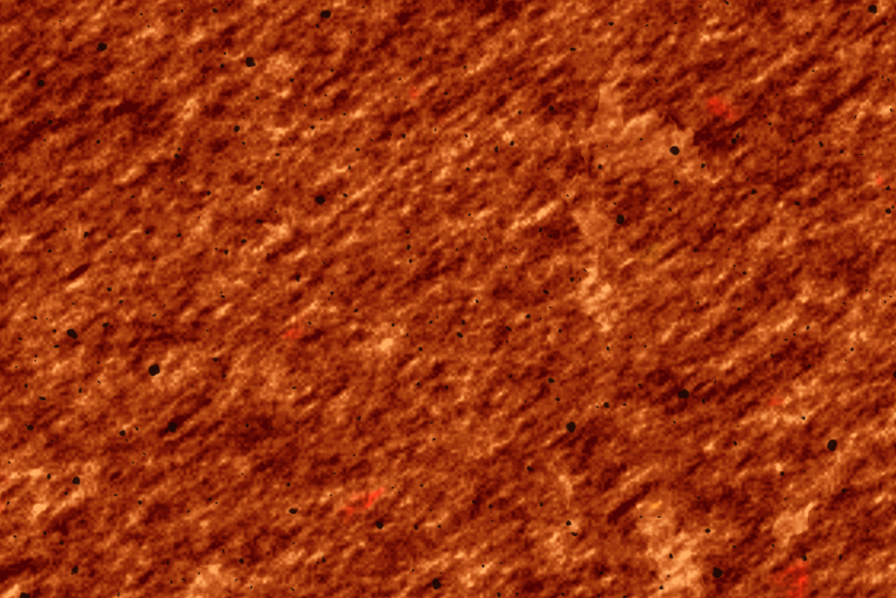
This texture is drawn by a WebGL 2 fragment shader. Its source:

```glsl
#version 300 es
precision highp float;

uniform vec2 u_resolution;
out vec4 fragColor;

#define STREAK_ANGLE 0.62
#define STREAK_STRETCH 1.9
#define RELIEF_STEP 0.008
#define RELIEF_GAIN 1.9
#define GRAIN_FREQ 125.0
#define TONE_MEAN 2.13
#define TONE_SPREAD 1.2
#define PATCH_FREQ 9.0
#define PATCH_LEVEL 0.47
#define PATCH_TONE 4.2
#define SPECK_COLOR vec3(0.11, 0.025, 0.015)

// Rust tones from darkest to palest
const vec3 RUST[6] = vec3[6](
    vec3(0.37, 0.03, 0.01), vec3(0.50, 0.09, 0.02), vec3(0.60, 0.18, 0.04),
    vec3(0.69, 0.27, 0.07), vec3(0.82, 0.39, 0.15), vec3(0.95, 0.58, 0.30));

// Integer hash of a lattice cell, three values in 0..1
vec3 hash3(vec2 cell, uint seed) {
    uvec3 v = uvec3(uvec2(ivec2(cell)), seed) * 1664525u + 1013904223u;
    v.x += v.y * v.z; v.y += v.z * v.x; v.z += v.x * v.y;
    v ^= v >> 16u;
    v.x += v.y * v.z; v.y += v.z * v.x; v.z += v.x * v.y;
    return vec3(v >> 8u) / 16777216.0;
}

// Smooth value noise in -1..1
float noise(vec2 p, uint seed) {
    vec2 cell = floor(p), f = p - cell;
    f = f * f * (3.0 - 2.0 * f);
    float low = mix(hash3(cell, seed).x, hash3(cell + vec2(1, 0), seed).x, f.x);
    float high = mix(hash3(cell + vec2(0, 1), seed).x, hash3(cell + vec2(1, 1), seed).x, f.x);
    return 2.0 * mix(low, high, f.y) - 1.0;
}

float fbm(vec2 p, int octaves, float gain, uint seed) {
    float sum = 0.0, amp = 1.0;
    for (int i = 0; i < octaves; i++) {
        sum += amp * noise(p, seed + uint(i));
        p = p * 2.07 + 7.3;
        amp *= gain;
    }
    return sum;
}

// Coordinates along and across the streaks
vec2 streakSpace(vec2 p) {
    float c = cos(STREAK_ANGLE), s = sin(STREAK_ANGLE);
    return vec2((c * p.x + s * p.y) / STREAK_STRETCH, c * p.y - s * p.x);
}

float height(vec2 q) {
    return fbm(q * 17.0, 3, 0.72, 11u);
}

// Scattered round spots with radii between the two values of size
float spots(vec2 p, float freq, float chance, vec2 size, float blur, uint seed) {
    vec2 home = floor(p * freq);
    float cover = 0.0;
    for (int y = -1; y <= 1; y++)
    for (int x = -1; x <= 1; x++) {
        vec2 cell = home + vec2(x, y);
        vec3 place = hash3(cell, seed);
        vec3 kind = hash3(cell, seed + 50u);
        float radius = mix(size.x, size.y, kind.y * kind.y);
        float d = length(p - (cell + place.xy) / freq) - radius;
        cover = max(cover, step(kind.x, chance) * smoothstep(blur, -blur, d));
    }
    return cover;
}

vec3 rust(float tone) {
    tone = clamp(tone, -0.4, 5.5);
    int i = int(clamp(floor(tone), 0.0, 4.0));
    return max(mix(RUST[i], RUST[i + 1], tone - float(i)), 0.0);
}

void main() {
    float pixel = 1.0 / u_resolution.y;
    vec2 p = gl_FragCoord.xy * pixel;
    vec2 q = streakSpace(p);

    // Rough surface lit from the upper left
    float relief = height(q) - height(q + vec2(0.0, RELIEF_STEP));
    float grain = noise(q * GRAIN_FREQ, 21u);
    float grit = noise(p * GRAIN_FREQ * 1.5, 22u);
    float streaks = fbm(q * 26.0, 2, 1.1, 23u);
    float broad = fbm(p * 4.0, 3, 0.6, 25u);
    float shade = RELIEF_GAIN * relief + 1.05 * grain + 0.8 * grit
                + 0.7 * streaks + 0.45 * broad;
    float tone = TONE_MEAN + TONE_SPREAD * shade;

    // Pale flaked patches, denser to the right
    vec2 warp = 0.02 * vec2(fbm(p * 14.0, 3, 0.6, 31u), fbm(p * 14.0, 3, 0.6, 35u));
    vec2 flake = (p + warp) * vec2(1.0, 0.75);
    float patches = 0.5 * fbm(flake * PATCH_FREQ, 5, 0.55, 41u)
                  + 0.45 * noise(p * 2.6, 47u) + 0.16 * (p.x - 0.75);
    float pale = smoothstep(PATCH_LEVEL - 0.07, PATCH_LEVEL + 0.12, patches);
    tone = mix(tone, PATCH_TONE + 0.75 * shade, 0.88 * pale);
    vec3 color = rust(tone);

    // Faint red and ochre stains, broken up by the grain
    vec2 ragged = p + 1.2 * warp;
    float broken = smoothstep(-0.5, 0.6, streaks + 0.5 * grain);
    float red = spots(ragged, 3.0, 0.4, vec2(0.008, 0.035), 0.016, 61u) * broken;
    float ochre = spots(ragged, 2.0, 0.35, vec2(0.010, 0.025), 0.014, 62u) * broken;
    color = mix(color, color.r * vec3(1.2, 0.16, 0.04), 0.75 * red);
    color = mix(color, color.r * vec3(1.15, 0.62, 0.12), 0.7 * ochre);

    // Dark pits in two sizes
    vec2 chipped = p + 0.0025 * vec2(noise(p * 110.0, 71u), noise(p * 110.0, 72u));
    float pits = spots(chipped, 12.0, 0.28, vec2(0.003, 0.0095), 1.0 * pixel + 0.0005, 81u);
    pits = max(pits, spots(chipped, 30.0, 0.2, vec2(0.0015, 0.004), 1.0 * pixel + 0.0005, 82u));
    color = mix(color, SPECK_COLOR, 0.9 * pits);

    fragColor = vec4(clamp(color, 0.0, 1.0), 1.0);
}
```
